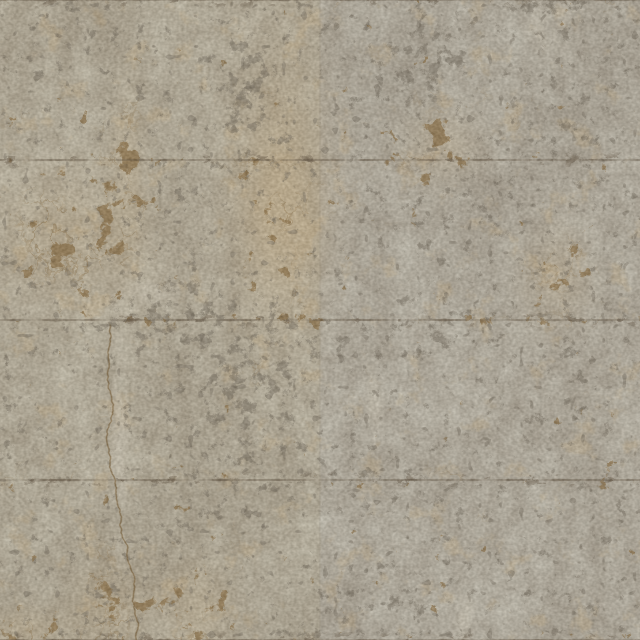
This texture is drawn by a WebGL 2 fragment shader. Its source:

```glsl
#version 300 es
precision highp float;

uniform vec2 u_resolution;
out vec4 fragColor;

// Layout
const vec2 PANELS = vec2(2.0, 4.0);
const float SEAM_HALF_WIDTH = 0.0011;
const float CRACK_HALF_WIDTH = 0.0011;
const float PANEL_VARIATION = 0.022;
const float GRAIN_STRENGTH = 0.055;

// Colours
const vec3 PALE = vec3(0.730, 0.712, 0.655);
const vec3 SHADE = vec3(0.605, 0.572, 0.510);
const vec3 WARM = vec3(0.725, 0.645, 0.510);
const vec3 RUST = vec3(0.520, 0.420, 0.270);
const vec3 GRIME = vec3(0.445, 0.415, 0.365);
const vec3 SEAM = vec3(0.390, 0.340, 0.275);
const vec3 LIME = vec3(0.765, 0.740, 0.680);

// Weathered areas: centre, radii
const vec4 RUST_AREAS[8] = vec4[8](
    vec4(0.10, 0.63, 0.11, 0.10), vec4(0.20, 0.72, 0.025, 0.13),
    vec4(0.44, 0.65, 0.06, 0.12), vec4(0.31, 0.05, 0.05, 0.07),
    vec4(0.17, 0.05, 0.06, 0.07), vec4(0.69, 0.77, 0.06, 0.05),
    vec4(0.87, 0.57, 0.05, 0.07), vec4(0.04, 0.02, 0.06, 0.03));
const vec4 GRIME_AREAS[7] = vec4[7](
    vec4(0.69, 0.91, 0.06, 0.06), vec4(0.41, 0.42, 0.09, 0.11),
    vec4(0.24, 0.50, 0.10, 0.035), vec4(0.69, 0.48, 0.05, 0.025),
    vec4(0.38, 0.86, 0.04, 0.09), vec4(0.85, 1.00, 0.06, 0.02),
    vec4(0.64, 0.06, 0.04, 0.03));
const vec4 LIME_AREAS[5] = vec4[5](
    vec4(0.185, 0.30, 0.014, 0.18), vec4(0.725, 0.04, 0.012, 0.05),
    vec4(0.585, 0.37, 0.014, 0.05), vec4(0.86, 0.96, 0.04, 0.04),
    vec4(0.24, 0.54, 0.04, 0.02));

float hash(vec2 cell) {
    uvec2 q = uvec2(ivec2(cell)) * uvec2(1597334673u, 3812015801u);
    uint n = (q.x ^ q.y) * 1597334673u;
    n = (n ^ (n >> 15)) * 2246822519u;
    return float((n ^ (n >> 13)) >> 8) / 16777216.0;
}

float cornerGradient(vec2 cell, vec2 offset) {
    float angle = 6.28318 * hash(cell);
    return dot(vec2(cos(angle), sin(angle)), offset);
}

float gradientNoise(vec2 p) {
    vec2 i = floor(p), f = fract(p);
    vec2 u = f * f * f * (f * (f * 6.0 - 15.0) + 10.0);
    vec2 e = vec2(1.0, 0.0);
    float low = mix(cornerGradient(i, f), cornerGradient(i + e, f - e), u.x);
    float high = mix(cornerGradient(i + e.yx, f - e.yx), cornerGradient(i + 1.0, f - 1.0), u.x);
    return 1.4 * mix(low, high, u.y);
}

float fbm(vec2 p) {
    float sum = 0.0, gain = 0.55;
    for (int i = 0; i < 5; i++) {
        sum += gain * gradientNoise(p);
        p = mat2(1.6, 1.2, -1.2, 1.6) * p + 17.3;
        gain *= 0.55;
    }
    return sum;
}

float area(vec2 p, vec4 a) {
    vec2 d = (p - a.xy) / a.zw;
    return exp(-dot(d, d));
}

float line(float dist, float halfWidth, float aa) {
    return 1.0 - smoothstep(halfWidth - aa, halfWidth + aa, abs(dist));
}

void main() {
    vec2 p = gl_FragCoord.xy / u_resolution;
    float aa = 1.0 / min(u_resolution.x, u_resolution.y);
    vec2 warped = p + 0.012 * vec2(fbm(p * 14.0), fbm(p * 14.0 + 41.0));

    float rustArea = 0.0, grimeArea = 0.0, limeArea = 0.0;
    for (int i = 0; i < 8; i++) rustArea += area(warped, RUST_AREAS[i]);
    for (int i = 0; i < 7; i++) grimeArea += area(warped, GRIME_AREAS[i]);
    for (int i = 0; i < 5; i++) limeArea += area(warped, LIME_AREAS[i]);

    // Mottled concrete with downward streaks
    float cloud = fbm(p * 5.0 + 3.0);
    float mottle = fbm(p * vec2(34.0, 30.0) + 9.0);
    float streak = gradientNoise(p * vec2(26.0, 2.5) + 5.0);
    vec3 color = mix(SHADE, PALE, clamp(0.5 + 0.4 * cloud + 0.5 * mottle + 0.16 * streak, 0.0, 1.0));

    // Panel tone: cooler right half, warmer stained left half
    color += PANEL_VARIATION * (hash(floor(p * PANELS) + 4.0) - 0.5);
    float rightSide = smoothstep(0.497, 0.503, p.x + 0.003 * mottle);
    color += mix(vec3(0.004, 0.0, -0.008), vec3(-0.006, -0.004, 0.004), rightSide);
    float warmth = 0.4 * area(p, vec4(0.44, 0.72, 0.07, 0.20)) + 0.28 * min(rustArea, 1.0);
    warmth += 0.35 * smoothstep(0.15, 0.5, fbm(p * 18.0 + 70.0));
    color = mix(color, WARM, clamp(warmth, 0.0, 0.6));

    // Pale lime deposits
    float lime = limeArea * smoothstep(-0.35, 0.3, fbm(p * vec2(30.0, 14.0) + 23.0));
    color = mix(color, LIME, 0.6 * min(lime, 1.0));

    // Grey speckled grime and small pits
    float speckle = fbm(p * 48.0 + 31.0) + 0.30 * min(grimeArea, 1.0) - 0.22 * cloud;
    color = mix(color, GRIME, 0.48 * smoothstep(0.24, 0.52, speckle));
    float pits = smoothstep(0.52, 0.68, gradientNoise(p * 62.0 + 90.0));
    color = mix(color, GRIME, 0.42 * pits);

    // Rust blotches and thin veins
    float seamY = abs(fract(p.y * PANELS.y + 0.5) - 0.5) / PANELS.y;
    float nearSeam = exp(-seamY * seamY / 0.00012);
    float rustBias = 0.34 * min(rustArea, 1.2) + 0.12 * nearSeam;
    float blotch = smoothstep(0.46, 0.60, fbm(warped * 27.0 + 55.0) + rustBias);
    float vein = 1.0 - smoothstep(0.015, 0.06, abs(fbm(warped * 19.0 + 12.0)));
    vein *= smoothstep(0.12, 0.5, rustBias + 0.5 * fbm(p * 9.0 + 61.0));
    color = mix(color, RUST, max(0.68 * blotch, 0.38 * vein));

    // Broken horizontal seams with a soft worn edge
    float wobble = 0.0018 * fbm(vec2(p.x * 28.0, floor(p.y * PANELS.y + 0.5) * 7.0));
    float breaks = smoothstep(-0.3, 0.3, fbm(vec2(p.x * 15.0, floor(p.y * PANELS.y + 0.5) * 5.0)));
    float seam = line(seamY + wobble, SEAM_HALF_WIDTH, aa);
    color = mix(color, SEAM, seam * mix(0.25, 0.75, breaks));
    float chips = nearSeam * smoothstep(0.22, 0.40, fbm(p * vec2(32.0, 55.0) + 80.0));
    color = mix(color, SEAM, 0.48 * chips);
    color = mix(color, SEAM, 0.10 * line(p.x - 0.5, SEAM_HALF_WIDTH, aa));

    // Long crack through the lower left panels
    float crackX = 0.171 + 0.042 * (1.0 - smoothstep(0.02, 0.32, p.y));
    crackX += 0.014 * fbm(vec2(p.y * 15.0, 2.0));
    float crack = line(p.x - crackX, CRACK_HALF_WIDTH, aa) * (1.0 - smoothstep(0.485, 0.5, p.y));
    color = mix(color, RUST * 0.9, 0.72 * crack);

    // Fine mineral grain
    float grain = gradientNoise(p * 170.0) + 0.6 * gradientNoise(p * vec2(240.0, 310.0) + 7.0);
    color += GRAIN_STRENGTH * grain;
    fragColor = vec4(clamp(color, 0.0, 1.0), 1.0);
}
```
